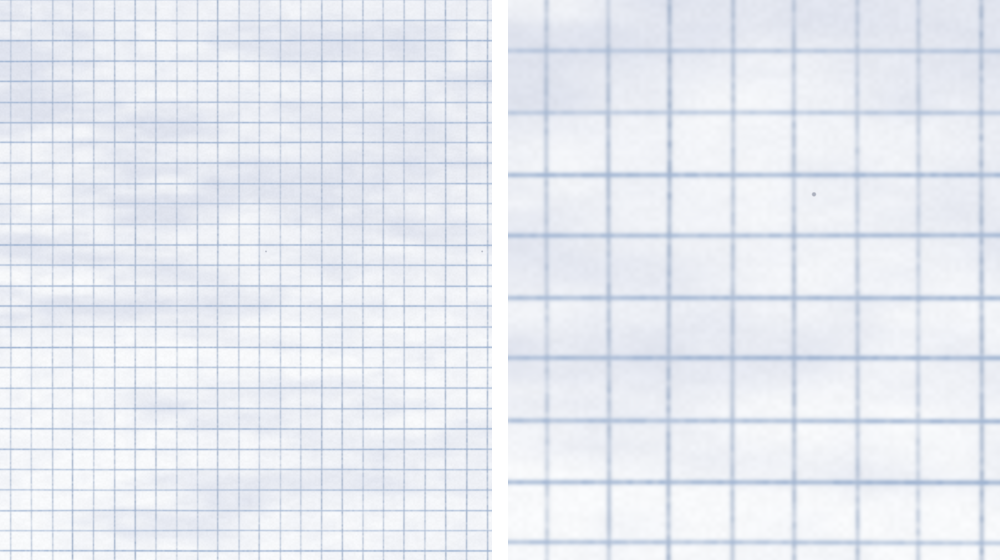
Left: the whole. Right: its middle third, enlarged.
Reproduce this pattern procedurally as a Shadertoy shader.

```glsl
// Squared writing paper: thin blue rules on a cool white sheet.
// Each rule gets its own offset, strength and broken ink from hashed noise;
// stretched noise shades soft horizontal creases, fine noise adds grain.

#define CELL vec2(0.03697, 0.03646)   // grid pitch, in canvas heights
#define FIRST vec2(0.0195, 0.0157)    // first rule from the left and bottom
#define SPREAD 0.0018                 // soft half width of a rule
#define WOBBLE 0.0008                 // uneven spacing of the rules
#define PAPER vec3(0.973, 0.978, 0.985)
#define SHADE vec3(0.875, 0.890, 0.932)
#define INK_ACROSS vec3(0.62, 0.70, 0.815)
#define INK_DOWN vec3(0.64, 0.70, 0.79)
#define GRAIN 0.030                   // brightness range of paper fibres
#define SPECK vec3(0.58, 0.60, 0.66)

float hash(vec2 p) {
    return fract(sin(dot(p, vec2(127.1, 311.7))) * 43758.5453);
}

float noise(vec2 p) {
    vec2 i = floor(p), f = fract(p);
    f = f * f * (3.0 - 2.0 * f);
    return mix(mix(hash(i), hash(i + vec2(1.0, 0.0)), f.x),
               mix(hash(i + vec2(0.0, 1.0)), hash(i + 1.0), f.x), f.y);
}

float fbm(vec2 p) {
    float sum = 0.0, gain = 0.5;
    for (int i = 0; i < 4; i++) {
        sum += gain * noise(p);
        p = p * 2.03 + 17.0;
        gain *= 0.5;
    }
    return sum / 0.9375;
}

// Ink cover of parallel rules; "along" runs down the length of each rule
float rules(float across, float along, float pitch, float seed, float wear, float px) {
    float id = floor(across / pitch + 0.5);
    float shift = (hash(vec2(id, seed)) - 0.5) * 2.0 * WOBBLE;
    shift += (noise(vec2(along * 5.0, id + seed)) - 0.5) * WOBBLE;
    float d = (across - id * pitch - shift) / max(SPREAD, 0.7 * px);
    float cover = exp(-d * d);
    float strength = mix(0.62, 1.0, hash(vec2(id, seed + 3.0)));
    float broken = noise(vec2(along * 260.0, id * 7.0 + seed));
    float fade = noise(vec2(along * 7.0, id * 5.0 + seed));
    return cover * strength * (1.0 - wear * (0.6 * broken + 0.4 * fade));
}

vec3 sheet(vec2 p) {
    // Broad tone: duller toward the top and right, bright low on the left
    float tone = 0.22 * smoothstep(0.35, 1.0, p.y) + 0.12 * p.x;
    tone += 0.65 * (fbm(p * 3.2 + 31.0) - 0.43);

    // Horizontal creases, strongest toward the left edge
    float crease = fbm(vec2(p.x * 3.2, p.y * 14.0) + 4.0);
    tone += smoothstep(0.42, 0.78, crease) * mix(0.9, 0.5, smoothstep(0.1, 0.7, p.x));

    // Small dents in the surface
    tone += 0.30 * (noise(p * vec2(34.0, 48.0) + 60.0) - 0.5);
    vec3 colour = mix(PAPER, SHADE, clamp(tone, 0.0, 1.0));

    // Fine fibres
    float fibre = 0.6 * noise(p * 330.0) + 0.4 * noise(p * vec2(90.0, 170.0) + 9.0);
    return colour + GRAIN * (fibre - 0.5);
}

void mainImage(out vec4 fragColor, in vec2 fragCoord) {
    float px = 1.0 / iResolution.y;
    vec2 p = fragCoord * px;
    vec2 g = p - FIRST;
    vec3 colour = sheet(p);

    // Rules down the sheet are paler and more broken than those across
    float down = rules(g.x, p.y, CELL.x, 11.0, 0.65, px);
    float across = rules(g.y, p.x, CELL.y, 47.0, 0.38, px);
    colour = mix(colour, INK_DOWN, down);
    colour = mix(colour, INK_ACROSS, across);

    // Two small specks on one level
    for (int i = 0; i < 2; i++) {
        vec2 centre = vec2(0.475 + 0.386 * float(i), 0.551);
        float spot = 1.0 - smoothstep(0.0012 - px, 0.0012 + px, length(p - centre));
        colour = mix(colour, SPECK, 0.75 * spot);
    }

    fragColor = vec4(clamp(colour, 0.0, 1.0), 1.0);
}
```
